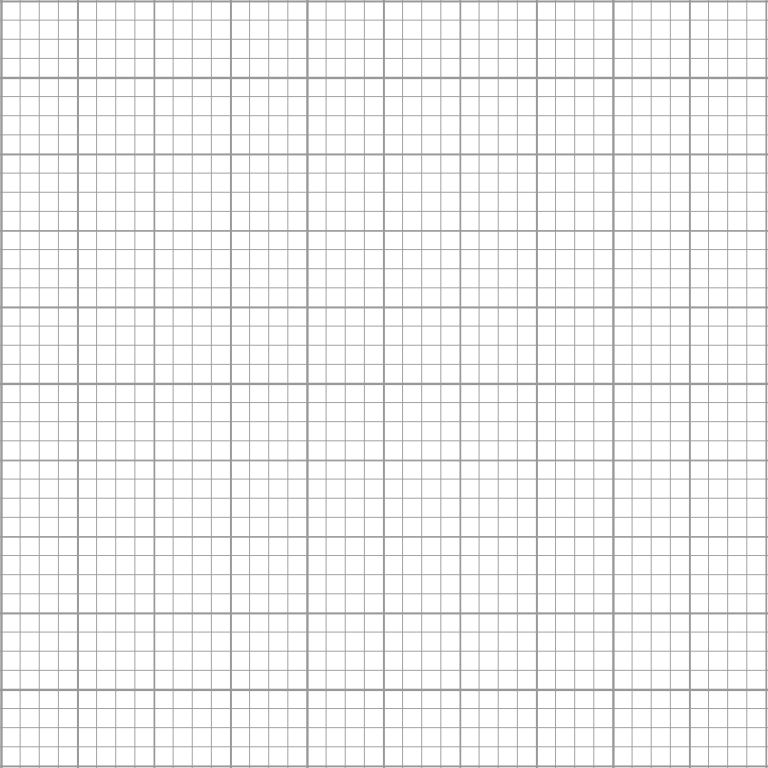
This pattern is drawn by a WebGL 1 fragment shader. Its source:

```glsl
precision highp float;

uniform vec2 u_resolution;

const float BLOCKS = 10.0;
const float CELLS_PER_BLOCK = 4.0;
const float BLOCK_SIZE = 0.0996;
const float MARGIN = 0.0019;
const float MINOR_SHIFT = 0.0006;
const float MINOR_WIDTH = 0.0012;
const float MAJOR_WIDTH = 0.0026;
const float WIDTH_VARIATION = 0.0005;
const float SPLIT_ROW = 6.0;
const vec3 PAPER = vec3(1.0);
const vec3 INK = vec3(0.6);

// Exact share of a pixel covered by a straight stroke
float strokeCoverage(float offset, float width, float pixel) {
  float high = min(offset + 0.5 * pixel, 0.5 * width);
  float low = max(offset - 0.5 * pixel, -0.5 * width);
  return clamp((high - low) / pixel, 0.0, 1.0);
}

// Index of the closest ruled line
float nearestLine(float x, float spacing, float count) {
  return clamp(floor(x / spacing + 0.5), 0.0, count);
}

float minorLines(float x, float pixel) {
  float spacing = BLOCK_SIZE / CELLS_PER_BLOCK;
  float index = nearestLine(x, spacing, BLOCKS * CELLS_PER_BLOCK);
  return strokeCoverage(x - index * spacing, MINOR_WIDTH, pixel);
}

// Heavy strokes whose weight drifts slightly from line to line
float majorLines(float x, float heaviest, float pixel) {
  float index = nearestLine(x, BLOCK_SIZE, BLOCKS);
  float width = MAJOR_WIDTH + WIDTH_VARIATION * cos(1.6 * (index - heaviest));
  return strokeCoverage(x - index * BLOCK_SIZE, width, pixel);
}

float ruling(float x, float heaviest, float pixel) {
  float minor = minorLines(x + MINOR_SHIFT, pixel);
  return max(minor, majorLines(x, heaviest, pixel));
}

void main() {
  float pixel = 1.0 / min(u_resolution.x, u_resolution.y);
  vec2 uv = gl_FragCoord.xy / u_resolution;
  vec2 sheet = vec2(uv.x, 1.0 - uv.y) - MARGIN;

  float columns = ruling(sheet.x, 4.0, pixel);
  float rows = ruling(sheet.y, 1.0, pixel);

  // Pale slit along one doubled row
  float slitOffset = sheet.y - SPLIT_ROW * BLOCK_SIZE + 0.0008;
  rows *= 1.0 - 0.6 * strokeCoverage(slitOffset, 0.0008, pixel);

  float ink = 1.0 - (1.0 - columns) * (1.0 - rows);
  gl_FragColor = vec4(mix(PAPER, INK, ink), 1.0);
}
```
